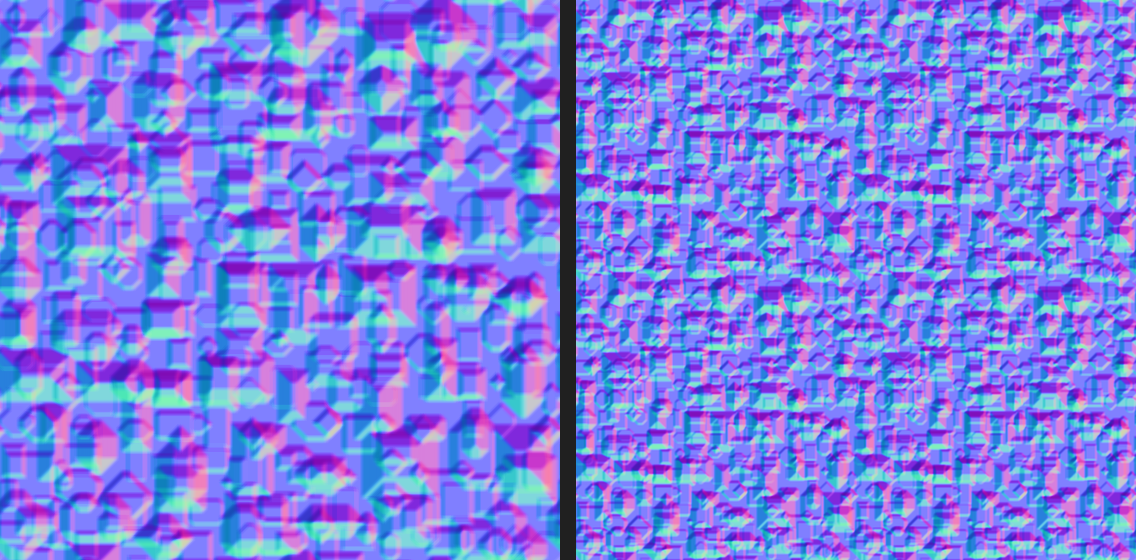
Left, the tile; right, the same tile 2 across and 2 down.
Give the GLSL for this texture map, as a Shadertoy shader.

```glsl
const float SLOPE = 0.95;        // steepness of every bevel
const float SOFTNESS = 0.0042;   // edge blur radius in canvas units

// Integer hash: three random values in 0..1 per cell and seed
vec3 hash3(vec2 cell, float seed) {
    uvec3 v = uvec3(uint(cell.x), uint(cell.y), uint(seed));
    v = v * 1664525u + 1013904223u;
    v.x += v.y * v.z; v.y += v.z * v.x; v.z += v.x * v.y;
    v ^= v >> 16u;
    v.x += v.y * v.z; v.y += v.z * v.x; v.z += v.x * v.y;
    return vec3(v >> 8u) / 16777216.0;
}

// Inside distance of a box whose corners are cut diagonally
float chamferBox(vec2 p, vec2 halfSize, float chamfer) {
    vec2 q = abs(p) - halfSize;
    return -max(max(q.x, q.y), q.x + q.y + chamfer);
}

// Wrapping field of scattered, flat-topped blocks
float blockLayer(vec2 uv, float cells, float bevelMin, float bevelMax, float seed) {
    vec2 p = uv * cells;
    vec2 home = floor(p);
    float height = 0.0;
    for (int j = -1; j <= 1; j++) {
        for (int i = -1; i <= 1; i++) {
            vec2 cell = home + vec2(i, j);
            vec2 id = mod(cell, cells);
            vec3 place = hash3(id, seed);
            vec3 shape = hash3(id, seed + 1.0);
            vec2 center = cell + 0.5 + 0.6 * (place.xy - 0.5);
            vec2 halfSize = mix(vec2(0.24), vec2(0.56), shape.xy);
            float chamfer = 0.5 * shape.z * shape.z;
            float bevel = mix(bevelMin, bevelMax, place.z);
            float inside = chamferBox(p - center, halfSize, chamfer);
            height = max(height, clamp(inside, 0.0, bevel));
        }
    }
    return SLOPE * height / cells;
}

// Large, medium and small blocks piled up
float relief(vec2 uv) {
    return blockLayer(uv, 8.0, 0.08, 0.36, 11.0)
         + blockLayer(uv, 11.0, 0.08, 0.30, 23.0)
         + blockLayer(uv, 15.0, 0.03, 0.14, 37.0);
}

// Sobel gradient, which also softens the facet edges
vec2 reliefGradient(vec2 uv, float radius) {
    vec2 sum = vec2(0.0);
    for (int j = -1; j <= 1; j++) {
        for (int i = -1; i <= 1; i++) {
            if (i == 0 && j == 0) continue;
            vec2 tap = vec2(i, j);
            vec2 weight = tap * (2.0 - abs(tap.yx));
            sum += weight * relief(uv + tap * radius);
        }
    }
    return sum / (8.0 * radius);
}

void mainImage(out vec4 fragColor, in vec2 fragCoord) {
    vec2 uv = fragCoord / iResolution.xy;
    vec2 gradient = reliefGradient(uv, SOFTNESS);

    // Encode the normal with green pointing down
    vec3 normal = normalize(vec3(-gradient.x, gradient.y, 1.0));
    fragColor = vec4(0.5 + 0.5 * normal, 1.0);
}
```
